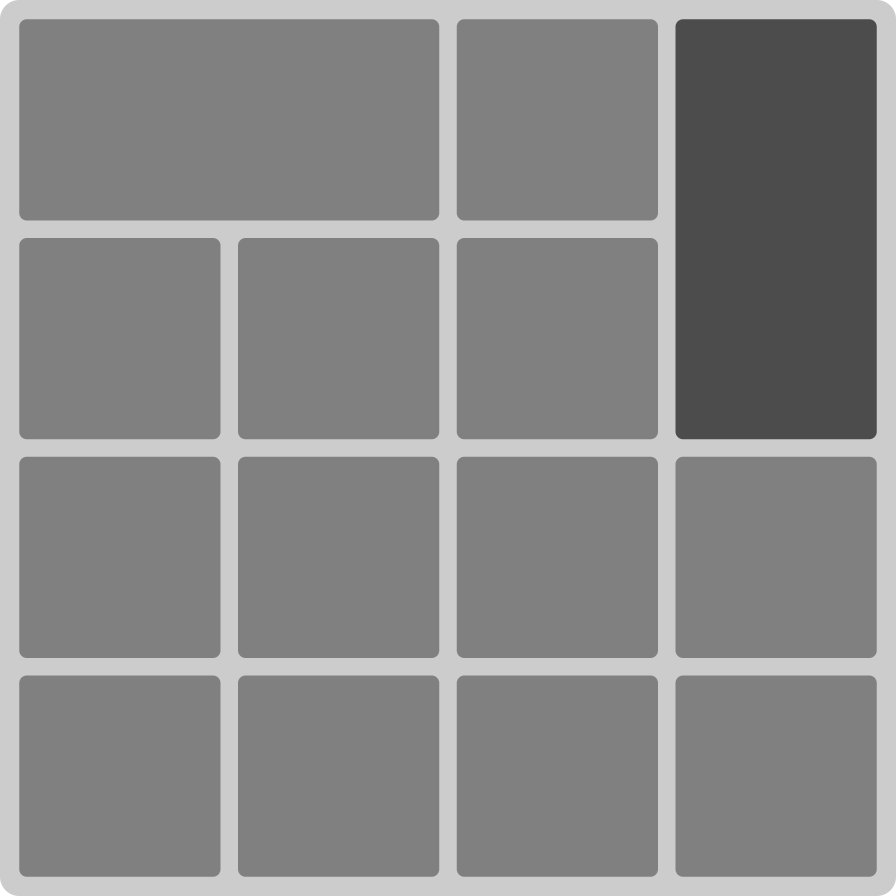
A WebGL 2 fragment shader for this background:

```glsl
#version 300 es
precision highp float;
// A light rounded panel holding a four by four grid of grey rounded tiles.
// Two pairs of cells merge into a wide tile and a tall dark tile; each tile
// is a rounded-box distance function evaluated in its own (merged) cell.

#define GRID_CELLS 4.0
#define TILE_PITCH 0.24414
#define TILE_GAP 0.01953
#define TILE_RADIUS 0.0085
#define PANEL_RADIUS 0.0215
#define PAGE_COLOR vec3(1.0)
#define PANEL_COLOR vec3(0.8)
#define TILE_COLOR vec3(0.5)
#define ACCENT_COLOR vec3(0.3)

uniform vec2 u_resolution;
out vec4 fragColor;

// Signed distance to a rounded box centred on the origin.
float roundedBox(vec2 p, vec2 halfSize, float radius) {
    vec2 q = abs(p) - halfSize + radius;
    return length(max(q, 0.0)) + min(max(q.x, q.y), 0.0) - radius;
}

// Coverage of a shape, smoothed over one pixel.
float coverage(float dist, float pixel) {
    return clamp(0.5 - dist / pixel, 0.0, 1.0);
}

void main() {
    float pixel = 1.0 / min(u_resolution.x, u_resolution.y);
    vec2 p = (gl_FragCoord.xy - 0.5 * u_resolution) * pixel;

    // Find the cell, counted from the lower left.
    vec2 gridPos = p / TILE_PITCH + 0.5 * GRID_CELLS;
    vec2 cell = clamp(floor(gridPos), 0.0, GRID_CELLS - 1.0);
    vec2 span = vec2(1.0);

    // Merge the wide tile at the upper left and the tall one at the upper right.
    bool isWide = cell.y > 2.5 && cell.x < 1.5;
    bool isTall = cell.x > 2.5 && cell.y > 1.5;
    if (isWide) {
        cell.x = 0.0;
        span.x = 2.0;
    }
    if (isTall) {
        cell.y = 2.0;
        span.y = 2.0;
    }

    // Distances to the tile and to the whole panel.
    vec2 local = (gridPos - cell - 0.5 * span) * TILE_PITCH;
    vec2 tileHalf = 0.5 * (span * TILE_PITCH - TILE_GAP);
    float tile = roundedBox(local, tileHalf, TILE_RADIUS);
    float panel = roundedBox(p, vec2(0.5), PANEL_RADIUS);

    // Layer page, panel and tile; the panel's straight sides meet the canvas edge.
    vec3 color = mix(PAGE_COLOR, PANEL_COLOR, coverage(panel, pixel));
    vec3 tileColor = isTall ? ACCENT_COLOR : TILE_COLOR;
    color = mix(color, tileColor, coverage(tile, pixel));
    fragColor = vec4(color, 1.0);
}
```
